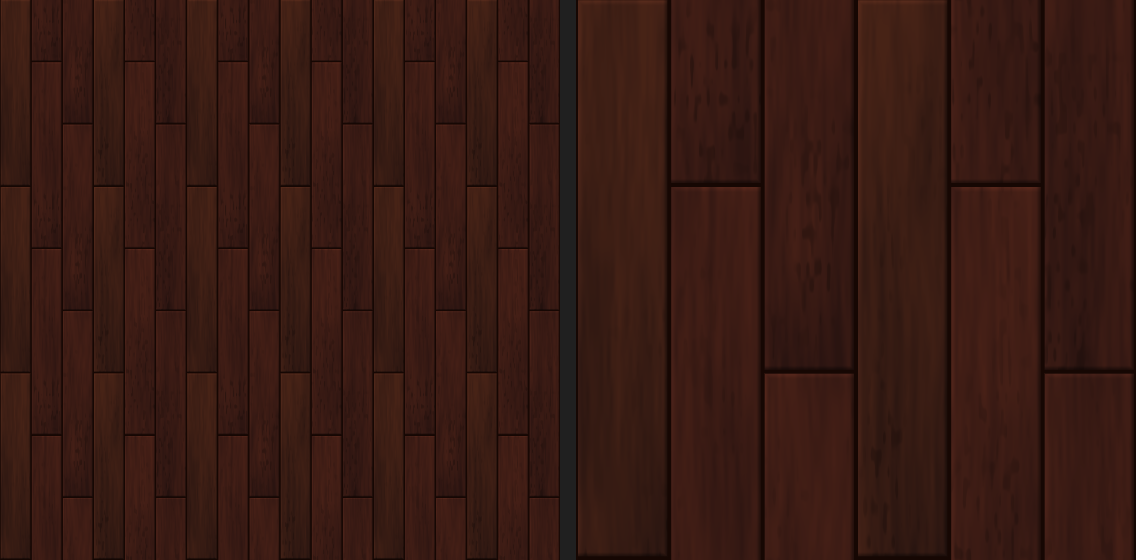
Left: the whole. Right: its middle third, enlarged.
Give the GLSL for this texture, as a WebGL 1 fragment shader.

```glsl
precision highp float;

uniform vec2 u_resolution;

// Layout: lengths below are fractions of one tile
const float TILES = 3.0;
const float PLANKS = 6.0;
const float STAGGER = 1.0 / 3.0;
const float GROOVE_HALF = 0.0035;
const float JOINT_SHIFT = 0.003;
const float RIM_WIDTH = 0.014;
const float SHADE_WIDTH = 0.012;

// Wood tone
const float END_FADE = 0.50;
const float PLANK_VARIATION = 0.22;
const float BLOTCH = 0.55;
const float STREAK = 0.50;
const float FINE_GRAIN = 0.42;
const float PORE_DEPTH = 0.42;
const float RIM_LIGHT = 0.24;
const float SHADE_DEPTH = 0.40;

const vec3 DARK_WOOD = vec3(0.178, 0.090, 0.067);
const vec3 LIGHT_WOOD = vec3(0.265, 0.130, 0.085);
const vec3 RED_TINT = vec3(1.02, 0.94, 1.02);
const vec3 PORE_COLOR = vec3(0.105, 0.050, 0.037);
const vec3 GROOVE_COLOR = vec3(0.085, 0.027, 0.012);

float hash(vec2 p) {
    vec3 q = fract(vec3(p.xyx) * 0.1031);
    q += dot(q, q.yzx + 33.33);
    return fract((q.x + q.y) * q.z);
}

float noise(vec2 p) {
    vec2 cell = floor(p);
    vec2 f = fract(p);
    f = f * f * (3.0 - 2.0 * f);
    float low = mix(hash(cell), hash(cell + vec2(1.0, 0.0)), f.x);
    float high = mix(hash(cell + vec2(0.0, 1.0)), hash(cell + 1.0), f.x);
    return mix(low, high, f.y);
}

// Stretched noise along the plank, centred on zero
float grain(vec2 plank, vec2 scale, float seed) {
    return noise(plank * scale + vec2(seed * 61.0, seed * 37.0)) - 0.5;
}

vec3 woodColor(vec2 plank, float id) {
    float seed = id + 1.0;
    float wobble = 0.06 * grain(plank, vec2(2.0, 5.0), seed + 20.0);
    vec2 q = plank + vec2(wobble, 0.0);

    float tone = 0.5 + END_FADE * (plank.y - 0.5);
    tone += PLANK_VARIATION * (hash(vec2(seed, 7.0)) - 0.5);
    tone += BLOTCH * grain(q, vec2(2.5, 4.0), seed);
    tone += STREAK * grain(q, vec2(11.0, 3.0), seed + 7.0);
    tone += FINE_GRAIN * grain(q, vec2(25.0, 14.0), seed + 13.0);
    vec3 color = mix(DARK_WOOD, LIGHT_WOOD, clamp(tone, -0.2, 1.15));

    // Every third plank, one after the joint step, leans red
    color *= mix(vec3(1.0), RED_TINT, step(0.5, mod(id, 3.0)));

    // Dark pores gather toward the lower end
    float pores = smoothstep(0.12, 0.38, grain(q, vec2(22.0, 32.0), seed + 29.0));
    float patches = smoothstep(-0.15, 0.3, grain(q, vec2(3.0, 5.0), seed + 41.0));
    float lowerEnd = 1.0 - smoothstep(0.15, 0.85, plank.y);
    float wear = pores * patches * mix(0.3, 1.0, lowerEnd);
    return mix(color, PORE_COLOR, PORE_DEPTH * wear);
}

void main() {
    vec2 tile = fract(gl_FragCoord.xy / u_resolution * TILES);
    float pixel = TILES / min(u_resolution.x, u_resolution.y);

    // Staggered planks, one full length per column
    float column = tile.x * PLANKS;
    float id = floor(column);
    vec2 plank = vec2(fract(column), fract(tile.y + id * STAGGER));
    vec3 color = woodColor(plank, id);

    // Distances to the plank edges
    float left = plank.x / PLANKS;
    float right = (1.0 - plank.x) / PLANKS;
    float bottom = plank.y - JOINT_SHIFT;
    float top = 1.0 - plank.y + JOINT_SHIFT;

    // Bevel: lit left and top, shaded right and bottom
    float lit = 1.0 - smoothstep(GROOVE_HALF, RIM_WIDTH, min(left, top));
    float shaded = 1.0 - smoothstep(GROOVE_HALF, SHADE_WIDTH, min(right, bottom));
    color *= 1.0 + RIM_LIGHT * lit;
    color *= 1.0 - SHADE_DEPTH * shaded;

    // Grooves between planks
    float edge = min(min(left, right), min(bottom, top));
    float groove = 1.0 - smoothstep(GROOVE_HALF - 0.5 * pixel, GROOVE_HALF + 0.5 * pixel, edge);
    color = mix(color, GROOVE_COLOR, groove);

    gl_FragColor = vec4(color, 1.0);
}
```
